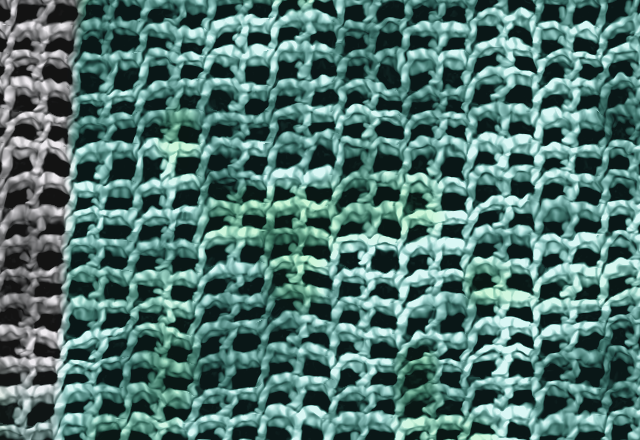
Give the GLSL for this texture, as a Shadertoy shader.

```glsl
const float ROWS = 14.5;            // stitches down the canvas
const float PITCH_BOTTOM = 0.107;   // column width at the lower edge
const float PITCH_TOP = 0.1025;     // column width at the upper edge
const float ANCHOR_X = 0.943;       // where the columns stand upright
const float CELL_WIDTH = 2.2;       // column width in stitch heights
const float GREY_COLUMN = -8.0;     // columns left of this are undyed
const float ROW_SHIFT = 0.45;       // vertical offset between columns
const float JITTER = 0.24;
const float PLY_FREQUENCY = 17.0;
const float EDGE_SOFTNESS = 0.36;
const float YARN_LIGHT = 0.545;
const vec2 LIGHT_DIR = vec2(-0.35, 0.94);

const vec3 INK   = vec3(0.04, 0.09, 0.09);
const vec3 DEEP  = vec3(0.13, 0.29, 0.27);
const vec3 TEAL  = vec3(0.26, 0.47, 0.44);
const vec3 SAGE  = vec3(0.43, 0.64, 0.62);
const vec3 MINT  = vec3(0.61, 0.82, 0.80);
const vec3 FROST = vec3(0.85, 0.97, 0.96);
const vec3 GREEN_TINT = vec3(0.94, 1.0, 0.88);
const vec3 GREY_TINT  = vec3(1.01, 0.99, 1.01);

float hash(vec2 p) {
    return fract(sin(dot(p, vec2(127.1, 311.7))) * 43758.5453);
}

float noise(vec2 p) {
    vec2 i = floor(p), f = fract(p);
    f = f * f * (3.0 - 2.0 * f);
    return mix(mix(hash(i), hash(i + vec2(1, 0)), f.x),
               mix(hash(i + vec2(0, 1)), hash(i + vec2(1, 1)), f.x), f.y);
}

// Lays one bent, plied strand from a to b over the tone below it
void layStrand(inout float tone, vec2 p, vec2 a, vec2 b, float bend, float radius, float light) {
    float len = length(b - a);
    vec2 dir = (b - a) / len, nrm = vec2(-dir.y, dir.x);
    vec2 q = vec2(dot(p - a, dir), dot(p - a, nrm));
    float h = clamp(q.x / len, 0.0, 1.0);
    vec2 off = (q - vec2(h * len, bend * 4.0 * h * (1.0 - h))) / radius;
    float dist = length(off);
    float body = sqrt(max(0.0, 1.0 - dist * dist));
    float lit = dot(dir * off.x + nrm * off.y, LIGHT_DIR);
    float ply = sin(q.x * PLY_FREQUENCY + off.y * 2.2);
    float strandTone = light + 0.62 * (body - 0.62) + 0.2 * lit + 0.10 * ply;
    float soft = EDGE_SOFTNESS + ROWS / iResolution.y / radius;
    tone *= mix(0.8, 1.0, smoothstep(0.9, 1.5, dist));
    tone = mix(tone, strandTone, 1.0 - smoothstep(1.0 - soft, 1.0, dist));
}

// One stitch: shaded bars, ridge, left hook, central knot and right bar
void layStitch(inout float tone, vec2 p, vec2 id, float light) {
    vec2 j = (vec2(hash(id), hash(id + 17.3)) - 0.5) * JITTER;
    vec2 k = (vec2(hash(id + 5.1), hash(id + 31.7)) - 0.5) * JITTER;
    float thick = 0.17 + 0.05 * hash(id + 9.4);

    layStrand(tone, p, vec2(0.14, 0.60), vec2(0.98, 0.64) + j, 0.06, thick, light - 0.20);
    layStrand(tone, p, vec2(1.10, 0.64) + k, vec2(2.14, 0.60), 0.06, thick, light - 0.16);
    layStrand(tone, p, vec2(0.95, 0.36) + k, vec2(1.16, -0.08) + j, 0.08, 0.19, light - 0.10);
    layStrand(tone, p, vec2(0.08, 0.42), vec2(-0.08, 1.02), 0.05, 0.17, light - 0.04);
    layStrand(tone, p, vec2(-0.12, -0.10), vec2(0.09, 0.56), -0.06, 0.17, light + 0.04);
    layStrand(tone, p, vec2(0.03, 0.34), vec2(0.42, 0.90) + k, 0.10, thick * 0.9, light + 0.02);
    layStrand(tone, p, vec2(0.30, 0.87) + k, vec2(1.00, 0.86) + j, 0.09, thick, light + 0.04);
    layStrand(tone, p, vec2(1.20, 0.50) + k, vec2(0.92, 0.10) + j, 0.08, 0.18, light - 0.02);
    layStrand(tone, p, vec2(0.98, 0.94) + j, vec2(1.24, 0.50) + k, 0.09, 0.19, light + 0.03);
    layStrand(tone, p, vec2(1.22, 0.84) + j, vec2(1.72, 0.90) + k, 0.07, thick, light + 0.07);
    layStrand(tone, p, vec2(1.62, 0.90) + k, vec2(2.16, 0.68), 0.11, thick, light + 0.09);
}

// Dark openings either side of the knot, over dim yarn
float groundTone(vec2 p) {
    float left = length((p - vec2(0.50, 0.30)) / vec2(0.42, 0.34));
    float right = length((p - vec2(1.66, 0.28)) / vec2(0.54, 0.34));
    return mix(0.0, 0.24, smoothstep(0.75, 1.25, min(left, right)));
}

float ramp(float lo, float hi, float x) {
    return clamp((x - lo) / (hi - lo), 0.0, 1.0);
}

vec3 yarnColour(float t) {
    vec3 c = mix(INK, DEEP, ramp(0.09, 0.27, t));
    c = mix(c, TEAL, ramp(0.27, 0.46, t));
    c = mix(c, SAGE, ramp(0.46, 0.64, t));
    c = mix(c, MINT, ramp(0.64, 0.80, t));
    return mix(c, FROST, ramp(0.80, 0.95, t));
}

void mainImage(out vec4 fragColor, in vec2 fragCoord) {
    vec2 uv = fragCoord / iResolution.xy;

    // Leaning columns and uneven hand tension
    vec2 fabric = vec2((uv.x - ANCHOR_X) / mix(PITCH_BOTTOM, PITCH_TOP, uv.y), uv.y * ROWS);
    vec2 g = fabric;
    g.x += 0.09 * (noise(fabric * vec2(1.5, 0.9)) - 0.5) + 0.05 * (noise(fabric * vec2(9.0, 4.0)) - 0.5);
    g.y += 0.45 * (noise(fabric * vec2(1.3, 0.6) + 40.0) - 0.5) + 0.18 * (noise(fabric * vec2(8.0, 4.0) + 9.0) - 0.5);

    // Dye patches and shadowed ground
    float dye = noise(g * vec2(1.4, 0.45) + 70.0);
    float column = floor(g.x);
    float height = g.y + ROW_SHIFT * hash(vec2(column, 3.7));
    float tone = groundTone(vec2((g.x - column) * CELL_WIDTH, fract(height)));
    tone += 0.12 * noise(g * vec2(7.0, 3.0));

    // Neighbouring stitches, upper ones first
    for (int dy = 1; dy >= -1; dy--) {
        for (int dx = -1; dx <= 1; dx++) {
            column = floor(g.x) + float(dx);
            height = g.y + ROW_SHIFT * hash(vec2(column, 3.7));
            vec2 id = vec2(column, floor(height) + float(dy));
            vec2 p = vec2((g.x - column) * CELL_WIDTH, height - id.y);
            float light = YARN_LIGHT + 0.42 * (dye - 0.5) + 0.24 * (hash(id + 2.9) - 0.5);
            layStitch(tone, p, id, light);
        }
    }
    tone += 0.08 * (noise(g * vec2(26.0, 13.0)) - 0.5);

    // Green tinges, then the undyed left edge
    vec3 colour = yarnColour(tone);
    float green = smoothstep(0.6, 0.95, noise(g * vec2(1.1, 0.4) + 13.0));
    colour *= mix(vec3(1.0), GREEN_TINT, green);
    float grey = 1.0 - smoothstep(-0.12, 0.12, g.x - GREY_COLUMN);
    grey *= mix(0.5, 0.95, smoothstep(0.03, 0.2, uv.y));
    float luma = dot(colour, vec3(0.3, 0.59, 0.11));
    colour = mix(colour, luma * GREY_TINT, grey);
    fragColor = vec4(clamp(colour, 0.0, 1.0), 1.0);
}
```
